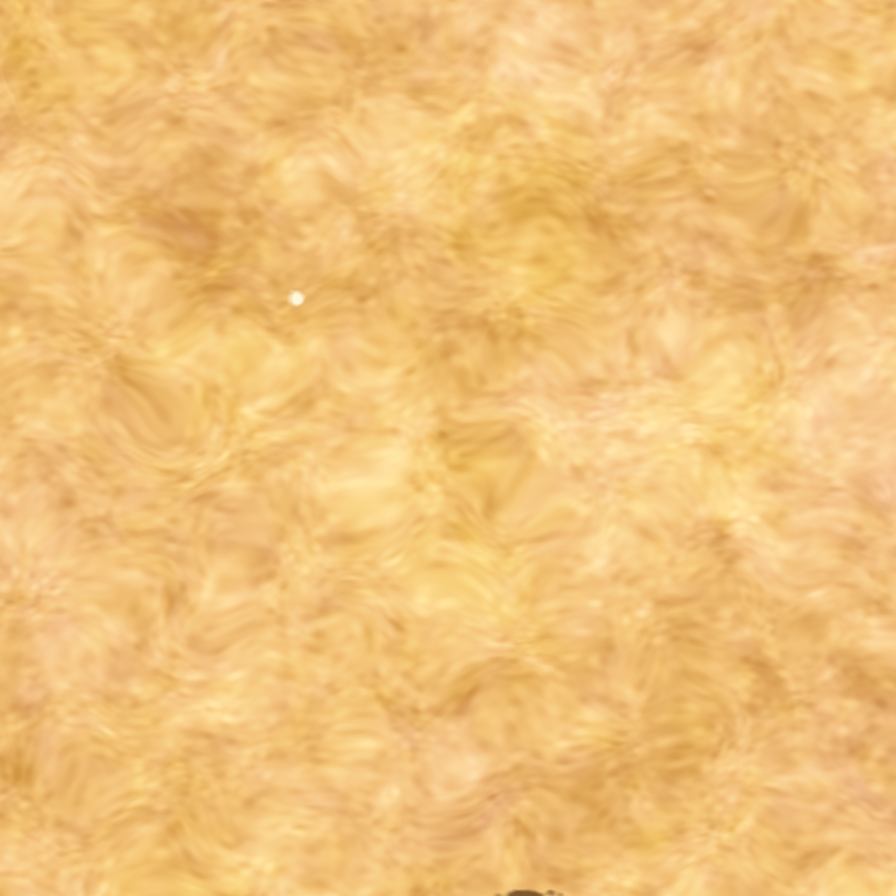
Reproduce this texture procedurally as a WebGL 2 fragment shader.

```glsl
#version 300 es
precision highp float;
// Aged golden parchment: layered cellular mottling, brown stains, faint creases and two flecks.

#define DARK_TONE vec3(0.855, 0.625, 0.325)
#define MID_TONE vec3(0.953, 0.760, 0.467)
#define LIGHT_TONE vec3(1.000, 0.882, 0.620)
#define BASE_SCALE 5.0
#define SCALE_STEP 2.15
#define LAYERS 5
#define LAYER_GAIN 0.42
#define STRETCH vec2(0.8, 1.2)
#define STAIN_DEPTH 1.0
#define CREASE_GAIN 0.55
#define HUE_SHIFT 0.020

uniform vec2 u_resolution;
out vec4 fragColor;

// Integer hash giving three values in 0..1
vec3 hash3(ivec2 cell, int seed) {
    uvec3 v = uvec3(ivec3(cell, seed) + 4096);
    v = v * 1664525u + 1013904223u;
    v.x += v.y * v.z; v.y += v.z * v.x; v.z += v.x * v.y;
    v ^= v >> 16u;
    v.x += v.y * v.z; v.y += v.z * v.x; v.z += v.x * v.y;
    return vec3(v >> 8u) / 16777216.0;
}

// Cellular noise: soft light and dark blobs on jittered points, deviation near 1
float blobs(vec2 p, int seed) {
    vec2 base = floor(p);
    float sum = 0.0;
    for (int y = -1; y <= 1; y++) {
        for (int x = -1; x <= 1; x++) {
            vec2 cell = base + vec2(x, y);
            vec3 h = hash3(ivec2(cell), seed);
            vec2 d = cell + h.xy - p;
            float k = max(0.0, 1.0 - dot(d, d));
            sum += (2.0 * h.z - 1.0) * k * k;
        }
    }
    return sum * 2.18;
}

// Mottling from broad clouds down to fine grain
float mottle(vec2 p) {
    float sum = 0.0;
    float scale = BASE_SCALE;
    for (int i = 0; i < LAYERS; i++) {
        sum += LAYER_GAIN * blobs(p * STRETCH * scale, i);
        scale *= SCALE_STEP;
    }
    return sum;
}

// Thin pale folds along the zero lines of a noise field, in patches
float creases(vec2 p) {
    float line = 1.0 - smoothstep(0.0, 0.22, abs(blobs(p * vec2(8.0, 6.0), 21)));
    float patches = smoothstep(0.3, 1.5, blobs(p * 4.5, 22));
    return line * patches;
}

// Soft round fleck with an uneven rim
float fleck(vec2 p, vec2 center, vec2 size) {
    float d = length((p - center) / size) + 0.15 * blobs(p * 120.0, 31);
    return 1.0 - smoothstep(0.4, 1.2, d);
}

// Tone in deviations from the middle colour
vec3 parchment(float tone) {
    float t = clamp(tone / 2.5, -1.3, 1.2);
    return t < 0.0 ? mix(MID_TONE, DARK_TONE, -t) : mix(MID_TONE, LIGHT_TONE, t);
}

void main() {
    vec2 uv = gl_FragCoord.xy / u_resolution;

    // Irregular outlines by warping the plane
    vec2 warp = vec2(blobs(uv * 14.0, 11), blobs(uv * 14.0, 12));
    vec2 p = uv + 0.008 * warp;

    // Broad shading, stronger toward the right
    float tone = 0.5 * uv.x * (sin(9.8 * uv.y - 3.33) + 0.2);
    tone += mottle(p);

    // Brown stains and pale creases
    tone -= STAIN_DEPTH * smoothstep(0.9, 2.6, blobs(p * vec2(9.0, 12.0), 13));
    tone += CREASE_GAIN * creases(p);

    // Drift between golden and pinkish patches
    float hue = 0.8 * blobs(p * 7.0, 14) + 0.6 * blobs(p * 40.0, 15);
    vec3 color = parchment(tone) + HUE_SHIFT * hue * vec3(0.0, -0.15, 1.0);

    // One pale fleck and one dark fleck at the lower edge
    color = mix(color, vec3(1.0, 0.97, 0.85), fleck(uv, vec2(0.33, 0.668), vec2(0.009)));
    color = mix(color, vec3(0.42, 0.27, 0.13), 0.85 * fleck(uv, vec2(0.585, 0.0), vec2(0.034, 0.007)));

    fragColor = vec4(clamp(color, 0.0, 1.0), 1.0);
}
```
